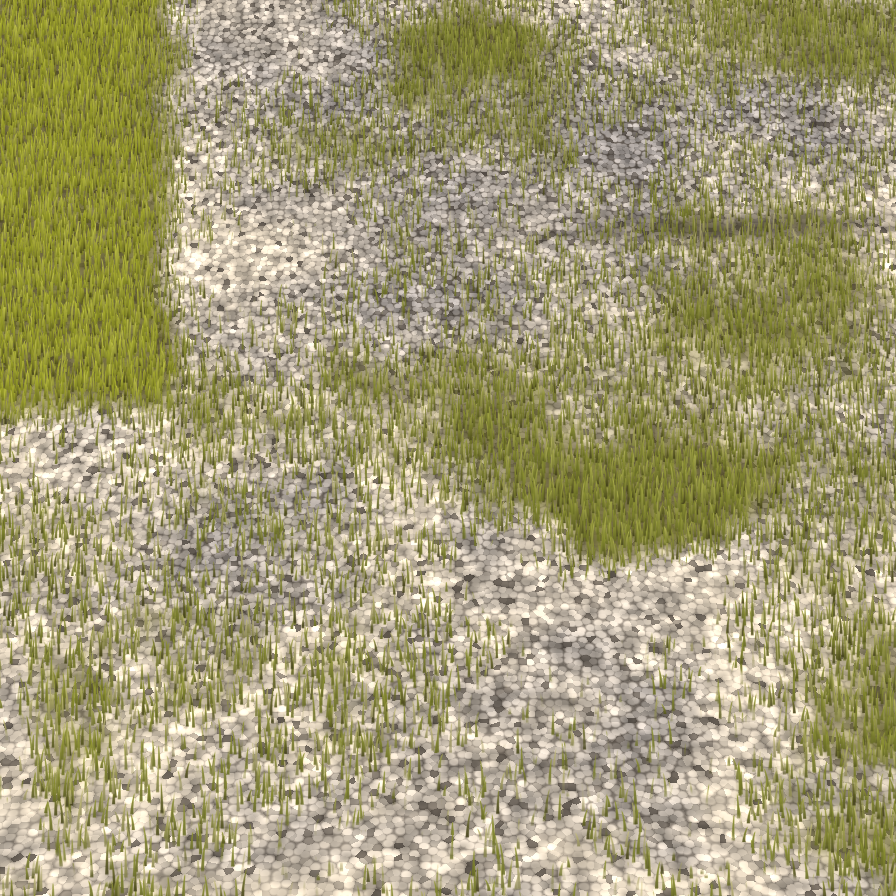
A WebGL 1 fragment shader for this texture:

```glsl
precision highp float;
uniform vec2 u_resolution;

vec4 hash(vec2 p) {
  vec4 q = fract(p.xyxy * vec4(.1031, .1030, .0973, .1099));
  q += dot(q, q.wzxy + 33.33);
  return fract((q.xxyz + q.yzzw) * q.zywx);
}

float noise(vec2 p) {
  vec2 i = floor(p), f = fract(p);
  f *= f * (3. - 2. * f);
  return mix(mix(hash(i).x, hash(i + vec2(1, 0)).x, f.x),
             mix(hash(i + vec2(0, 1)).x, hash(i + 1.).x, f.x), f.y);
}

float fbm(vec2 p) {
  float sum = 0., amp = .5;
  for (int i = 0; i < 4; i++) {
    sum += amp * noise(p);
    p = p * 2.1 + 17.3;
    amp *= .5;
  }
  return sum / .94;
}

// Soft elliptical patch
float patchAt(vec2 p, vec2 centre, vec2 radius) {
  vec2 d = (p - centre) / radius;
  return exp(-dot(d, d));
}

// Distance to the nearest pebble and its random tone
vec2 pebbles(vec2 p) {
  vec2 cell = floor(p), best = vec2(9., 0.);
  for (int j = -1; j <= 1; j++)
    for (int i = -1; i <= 1; i++) {
      vec2 id = cell + vec2(i, j);
      vec4 h = hash(id + 71.);
      float d = length(id + .1 + .8 * h.xy - p);
      if (d < best.x) best = vec2(d, h.z);
    }
  return best;
}

float grassDensity(vec2 p) {
  vec2 w = p + .09 * (vec2(fbm(p * 9.), fbm(p * 9. + 40.)) - .5);
  float meadow = (1. - smoothstep(.15, .23, w.x)) * smoothstep(.5, .58, w.y);
  float d = .13 + .85 * meadow;
  d += .75 * patchAt(w, vec2(.52, .95), vec2(.08, .05));
  d += .7 * patchAt(w, vec2(.95, .95), vec2(.22, .06));
  d += .35 * patchAt(w, vec2(.5, .85), vec2(.16, .03));
  d += .5 * patchAt(w, vec2(.88, .65), vec2(.26, .12));
  d += .85 * patchAt(w, vec2(.72, .46), vec2(.17, .065));
  d += .38 * patchAt(w, vec2(.42, .53), vec2(.26, .08));
  d += .3 * patchAt(w, vec2(.16, .27), vec2(.25, .15));
  d += .5 * patchAt(w, vec2(.97, .2), vec2(.1, .22));
  d -= .3 * patchAt(w, vec2(.7, .34), vec2(.2, .05));
  return clamp(d + .7 * (fbm(p * vec2(13., 17.) + 5.) - .5), 0., 1.);
}

vec3 ground(vec2 p, vec2 q) {
  float gravel = .75 * patchAt(p, vec2(.5, .78), vec2(.28, .22))
    + .6 * patchAt(p, vec2(.85, .88), vec2(.25, .1))
    + .5 * patchAt(p, vec2(.68, .16), vec2(.15, .12))
    + .6 * patchAt(p, vec2(.3, .38), vec2(.14, .07))
    - .7 * patchAt(p, vec2(.24, .73), vec2(.1, .05));
  gravel = clamp(gravel + 1.3 * (fbm(p * vec2(11., 18.)) - .4), 0., 1.);
  vec2 stone = pebbles(q * vec2(95., 130.));
  vec3 shade = vec3(.29, .26, .23);
  vec3 c = mix(vec3(.93, .87, .78), vec3(.68, .65, .63), gravel);
  c *= .82 + .33 * stone.y;
  c = mix(c, shade, smoothstep(.4, .8, stone.x) * (.3 + .5 * gravel));
  c = mix(c, shade, smoothstep(.85 - .1 * gravel, 1., fract(stone.y * 9.)) * .75);
  c *= .8 + .4 * noise(q * vec2(60., 90.));
  // Damp dark hollow
  float damp = patchAt(p + .03 * (fbm(p * 20.) - .5), vec2(.82, .745), vec2(.17, .014));
  return mix(c, shade * .8, .75 * damp);
}

void main() {
  vec2 p = gl_FragCoord.xy / u_resolution;
  float pixel = 1. / u_resolution.y;
  // Foreshortening: features shrink towards the top
  float scale = 1. + .8 * p.y;
  vec2 q = vec2((p.x - .5) * scale, p.y + .4 * p.y * p.y);

  float density = grassDensity(p);
  float lush = smoothstep(.35, .85, density);
  float sunny = 1. - smoothstep(.1, .4, p.x);
  vec3 soil = mix(vec3(.29, .26, .13), vec3(.45, .45, .15), noise(q * vec2(90., 30.)));
  vec3 color = mix(ground(p, q), soil, .8 * smoothstep(.2, .9, density));

  // Layers of grass blades, one per cell
  vec2 cell = vec2(.018, .058);
  for (int i = 0; i < 26; i++) {
    float layer = float(i);
    vec4 shift = hash(vec2(layer, 7.));
    float v = q.y / cell.y + shift.x;
    float row = floor(v);
    float rowScale = 1. + .7 * (row - shift.x) * cell.y;
    float u = (p.x + .5) * rowScale / cell.x + shift.y * 20.;
    vec4 h = hash(vec2(floor(u), row) + layer * 31.7);
    float t = (fract(v) - .2 * h.y) / (.25 + .5 * h.z);
    float lean = (h.y - .5) * .55 * t * t;
    float off = abs(fract(u) - .3 - .4 * h.x - lean);
    float halfWidth = .11 * (1. - .8 * t);
    float blur = .8 * pixel * rowScale / cell.x;
    float mask = 1. - smoothstep(halfWidth - blur, halfWidth + blur, off);
    mask *= smoothstep(0., .08, t) * (1. - smoothstep(.85, 1., t));
    mask *= smoothstep(0., .1, density - fract(h.z * 37.));

    vec3 fresh = mix(vec3(.53, .55, .19), vec3(.64, .66, .17), sunny * lush);
    vec3 dry = mix(vec3(.73, .7, .47), fresh * 1.2, lush * .7);
    vec3 blade = mix(fresh, dry, smoothstep(.55, .95, h.w));
    blade = mix(vec3(.3, .28, .12), blade, smoothstep(-.1, .4, h.w + .25 * t));
    color = mix(color, blade * (.75 + .35 * t), .9 * mask);
  }
  gl_FragColor = vec4(color, 1.);
}
```
